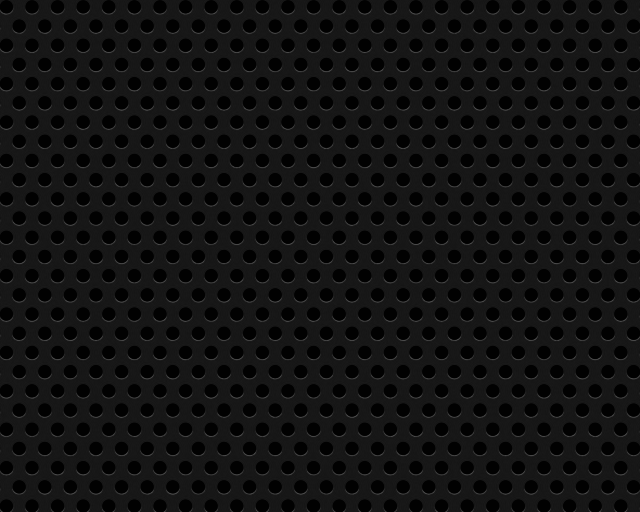
Give the GLSL for this pattern, as a Shadertoy shader.

```glsl
// Lengths are fractions of the canvas width
const float COLUMNS = 25.0;
const float PITCH = 1.0 / COLUMNS;
const float ROW_STEP = 0.75 * PITCH;
const float FIRST_ROW_DEPTH = 0.0106;
const float COLUMN_PHASE = 0.25;
const float HOLE_RADIUS = 0.0104;
const float LIP_WIDTH = 0.0019;
const float GRAIN_CELLS = 400.0;
const float GRAIN_AMOUNT = 0.010;
const float RIPPLE_SPACING = 0.0028;
const float RIPPLE_AMOUNT = 0.006;
const float LIP_VARIATION = 0.15;

const vec3 PLATE_COLOR = vec3(0.090);
const vec3 HOLE_COLOR = vec3(0.004);
const vec3 LIP_COLOR = vec3(0.29);

const float TAU = 6.2831853;

float hash(vec2 p) {
    vec3 q = fract(vec3(p.xyx) * 0.1031);
    q += dot(q, q.yzx + 33.33);
    return fract((q.x + q.y) * q.z);
}

float valueNoise(vec2 p) {
    vec2 cell = floor(p);
    vec2 f = fract(p);
    f = f * f * (3.0 - 2.0 * f);
    float low = mix(hash(cell), hash(cell + vec2(1.0, 0.0)), f.x);
    float high = mix(hash(cell + vec2(0.0, 1.0)), hash(cell + vec2(1.0)), f.x);
    return mix(low, high, f.y);
}

// Offset from the nearest hole centre; y points down, id names the hole
vec2 holeOffset(vec2 p, out vec2 id) {
    float row = floor((p.y - FIRST_ROW_DEPTH) / ROW_STEP + 0.5);
    float phase = COLUMN_PHASE + 0.5 * mod(row, 2.0);
    float column = floor(p.x / PITCH - phase + 0.5);
    id = vec2(column, row);
    return p - vec2((column + phase) * PITCH, row * ROW_STEP + FIRST_ROW_DEPTH);
}

void mainImage(out vec4 fragColor, in vec2 fragCoord) {
    float pixel = 1.0 / iResolution.x;
    vec2 p = vec2(fragCoord.x, iResolution.y - fragCoord.y) * pixel;

    vec2 id;
    vec2 offset = holeOffset(p, id);
    float radius = length(offset);
    float edge = radius - HOLE_RADIUS;
    float downward = offset.y / max(radius, 1e-5);

    // Plate with fine grain and faint rings around the holes
    float grain = valueNoise(p * GRAIN_CELLS) - 0.5;
    float ringFade = 1.0 - smoothstep(0.0, 0.5 * ROW_STEP, edge);
    float ripple = cos(TAU * edge / RIPPLE_SPACING) * ringFade;
    vec3 color = PLATE_COLOR + GRAIN_AMOUNT * grain + RIPPLE_AMOUNT * ripple;

    // Lower lip catches the light, tapering towards the sides
    float lit = smoothstep(-0.15, 0.85, downward);
    float lipEdge = abs(edge - 0.5 * LIP_WIDTH) - 0.5 * LIP_WIDTH * lit;
    float lip = lit * (1.0 - smoothstep(-0.5 * pixel, 0.5 * pixel, lipEdge));
    lip *= 1.0 + LIP_VARIATION * (hash(id + 7.0) - 0.5) + 4.0 * LIP_VARIATION * grain;
    color = mix(color, LIP_COLOR, clamp(0.8 * lip, 0.0, 1.0));

    // Punched hole
    float hole = 1.0 - smoothstep(-0.6 * pixel, 0.6 * pixel, edge);
    color = mix(color, HOLE_COLOR, hole);

    fragColor = vec4(color, 1.0);
}
```
